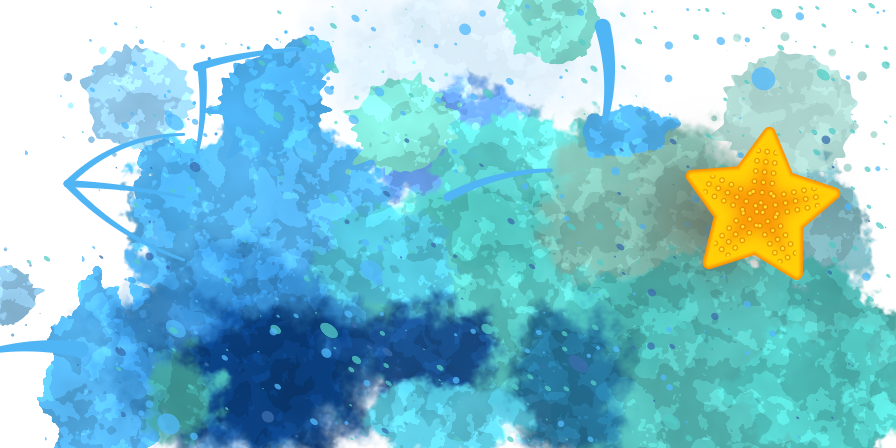
This background is drawn by a Shadertoy shader. Its source:

```glsl
#define BLUE vec3(.32, .73, .99)
#define TEAL vec3(.33, .80, .78)
#define MINT vec3(.50, .88, .83)
#define SAGE vec3(.50, .73, .68)
#define NAVY vec3(.03, .23, .48)
#define YELLOW vec3(1, .81, .03)
#define ORANGE vec3(.98, .58, .03)
#define STAR_CENTRE vec2(1.697, .536)
#define STAR_RADIUS .168
#define DROP_DENSITY .28
#define GRAIN .13

vec3 canvas = vec3(1);
vec2 p;

vec2 hash2(vec2 s) {
    return fract(sin(vec2(dot(s, vec2(127.1, 311.7)), dot(s, vec2(269.5, 183.3)))) * 43758.5);
}

float corner(vec2 i, vec2 f, vec2 o) { return dot(hash2(i + o) * 2. - 1., f - o); }

float gradientNoise(vec2 s) {
    vec2 i = floor(s), f = s - i, u = f * f * (3. - 2. * f), e = vec2(1, 0);
    return mix(mix(corner(i, f, e.yy), corner(i, f, e), u.x),
               mix(corner(i, f, e.yx), corner(i, f, e.xx), u.x), u.y);
}

float fbm(vec2 s) {
    float sum = 0., gain = 1.;
    for (int i = 0; i < 4; i++) {
        sum += gain * gradientNoise(s);
        s = mat2(1.6, 1.2, -1.2, 1.6) * s + 3.7;
        gain *= .55;
    }
    return sum;
}

float fill(float d) { return clamp(.5 - d * iResolution.y, 0., 1.); }

void blend(vec3 colour, float mask) { canvas = mix(canvas, colour, mask); }

// Ragged elliptical patch of paint
void dab(vec2 centre, vec2 size, float soft, vec3 colour) {
    float d = (length((p - centre) / size) - 1.) * min(size.x, size.y);
    d += .6 * min(.14, size.y) * fbm(p * 13. + centre * 7.);
    float edge = soft + .7 / iResolution.y;
    blend(colour, .95 - .95 * smoothstep(-edge, edge, d));
}

// Round splash with spikes and a ring of flung drops
void splat(vec2 centre, float r, vec3 colour) {
    vec2 q = p - centre;
    float n = gradientNoise(q / max(length(q), 1e-4) * 4.5 + centre * 9.);
    float d = length(q) - r * (.94 + .25 * n + 1.1 * n * n);
    for (float i = 0.; i < 11.; i++) {
        vec2 h = hash2(centre * 31. + i);
        float a = (i + h.x) * .571;
        d = min(d, length(q - r * (1.1 + .4 * h.y) * vec2(cos(a), sin(a))) - r * .08 * h.x);
    }
    blend(colour, fill(d));
}

// Thin bent line, tapering from a to b
void strand(vec2 a, vec2 b, float width, float bend) {
    vec2 ab = b - a;
    float t = clamp(dot(p - a, ab) / dot(ab, ab), 0., 1.);
    vec2 curve = a + ab * t + vec2(-ab.y, ab.x) * bend * 4. * t * (1. - t);
    blend(BLUE * .97, fill(length(p - curve) - width * (1. - .6 * t)));
}

// Scattered specks in three sizes
void droplets() {
    for (float k = 0.; k < 3.; k++) {
        float scale = 9. + 8. * k;
        vec2 cell = floor(p * scale), h = hash2(cell + k * 17.), g = hash2(cell + k * 29. + 5.);
        vec2 q = fract(p * scale) - .3 - .4 * h;
        q = mat2(.8, .6, -.6, .8) * q * vec2(1, 1. + h.x);
        vec3 tint = mix(BLUE, TEAL, step(.8, h.x + .35 * p.x));
        tint = mix(tint, NAVY + .2, step(.8, h.y) * step(p.y, .7));
        float on = step(g.y, DROP_DENSITY * smoothstep(0., .35, p.x));
        blend(tint, .75 * on * fill((length(q) - .05 - .2 * g.x * g.x) / scale));
    }
}

// Five arms folded into one, then shaded and beaded
void starfish() {
    vec2 q = p - STAR_CENTRE, tip = vec2(.122, .993), k = vec2(.809, -.588), m = k * vec2(-1, 1);
    vec2 arm = vec2(abs(dot(q, vec2(tip.y, -tip.x))), dot(q, tip));
    arm -= 2. * max(dot(k, arm), 0.) * k;
    arm -= 2. * max(dot(m, arm), 0.) * m;
    arm.x = abs(arm.x);
    vec2 e = arm - vec2(0, STAR_RADIUS), side = .54 * vec2(-k.y, k.x) - vec2(0, 1);
    float h = clamp(dot(e, side) / dot(side, side), 0., STAR_RADIUS);
    float d = length(e - side * h) * sign(e.y * side.x - e.x * side.y) - .014;
    vec3 body = mix(YELLOW, ORANGE, .85 * smoothstep(.02, .075, -d));
    body = mix(ORANGE, body, smoothstep(0., .012, -d));
    float bead = length(vec2(min(arm.x, abs(arm.x - .02)), mod(arm.y, .023) - .0115));
    float inside = step(arm.y, .14) * smoothstep(.012, .02, -d);
    body = mix(body, ORANGE * .85, .6 * inside * fill(bead - .0065));
    body = mix(body, YELLOW + .2, .7 * inside * fill(bead - .0035));
    blend(body, fill(d));
}

void mainImage(out vec4 fragColor, in vec2 fragCoord) {
    p = fragCoord / iResolution.xy * vec2(2, 1);
    vec3 sky = mix(BLUE, vec3(1), .45), azure = mix(NAVY, BLUE, .6), sea = mix(NAVY, TEAL, .35);
    // Pale washes and rim splashes
    dab(vec2(1.02, .87), vec2(.29, .16), .1, mix(BLUE, vec3(1), .8));
    splat(vec2(.31, .78), .12, sky);
    splat(vec2(1.76, .74), .15, mix(SAGE, vec3(.9, 1, 1), .5));
    splat(vec2(.01, .34), .07, sky * .95);
    dab(vec2(1.82, .46), vec2(.12, .16), .01, SAGE + vec3(0, 0, .09));
    // Blue mass on the left
    splat(vec2(.605, .765), .12, BLUE);
    dab(vec2(.69, .87), vec2(.05), 0., BLUE);
    dab(vec2(.6, .49), vec2(.31, .23), .01, BLUE);
    dab(vec2(.38, .6), vec2(.06, .12), 0., BLUE);
    dab(vec2(.24, .14), vec2(.14, .21), 0., BLUE);
    // Teal middle and grey-green right
    dab(vec2(1.03, .66), vec2(.17, .14), .02, vec3(.4, .64, .96));
    dab(vec2(1.17, .57), vec2(.22, .18), .01, TEAL + .04);
    dab(vec2(1.12, .34), vec2(.44, .24), .02, TEAL);
    dab(vec2(1.45, .53), vec2(.23, .2), .04, SAGE);
    dab(vec2(1.62, .17), vec2(.45, .26), .01, TEAL * .91);
    dab(vec2(1.84, .12), vec2(.2, .14), .01, TEAL);
    splat(vec2(.9, .72), .11, MINT);
    dab(vec2(1.235, .97), vec2(.105, .11), 0., MINT);
    dab(vec2(1.4, .71), vec2(.1, .06), 0., BLUE);
    // Deep pools along the bottom
    dab(vec2(.55, .22), vec2(.3, .22), .06, azure);
    dab(vec2(.87, .42), vec2(.16, .1), .01, mix(TEAL, BLUE, .4));
    dab(vec2(.6, .15), vec2(.22, .17), .05, NAVY);
    dab(vec2(.95, .21), vec2(.15, .11), .03, NAVY + .05);
    dab(vec2(1.27, .14), vec2(.13, .16), .04, sea);
    dab(vec2(.99, .06), vec2(.18, .08), .01, mix(TEAL, BLUE, .4));
    dab(vec2(.41, .12), vec2(.07, .1), .02, TEAL * .8);
    // Overlapping flakes of tone within the paint
    float wet = smoothstep(.05, .3, max(canvas.g, canvas.b) - canvas.r);
    float flakes = smoothstep(0., .04, fbm(p * 9.)) + smoothstep(.1, .13, fbm(p * 16. + 8.));
    canvas *= 1. + GRAIN * wet * (flakes + fbm(p * 5.) - .75);
    // Flung drops, strands and drips
    droplets();
    for (float i = 0.; i < 3.; i++)
        strand(vec2(.15, .59), vec2(.41, .7 - .14 * i), .008, .1 - .08 * i);
    strand(vec2(.44, .85), vec2(.67, .89), .009, .03);
    strand(vec2(.45, .85), vec2(.44, .66), .01, .04);
    strand(vec2(.18, .22), vec2(0, .22), .018, -.04);
    strand(vec2(1.345, .94), vec2(1.35, .73), .018, .06);
    strand(vec2(1, .56), vec2(1.23, .62), .01, .06);
    // Shadow and starfish
    float shade = length((p - vec2(1.61, .51)) / vec2(.2, .17));
    blend(vec3(.38, .4, .34), .7 * exp(-2. * shade * shade));
    starfish();
    fragColor = vec4(canvas, 1);
}
```
